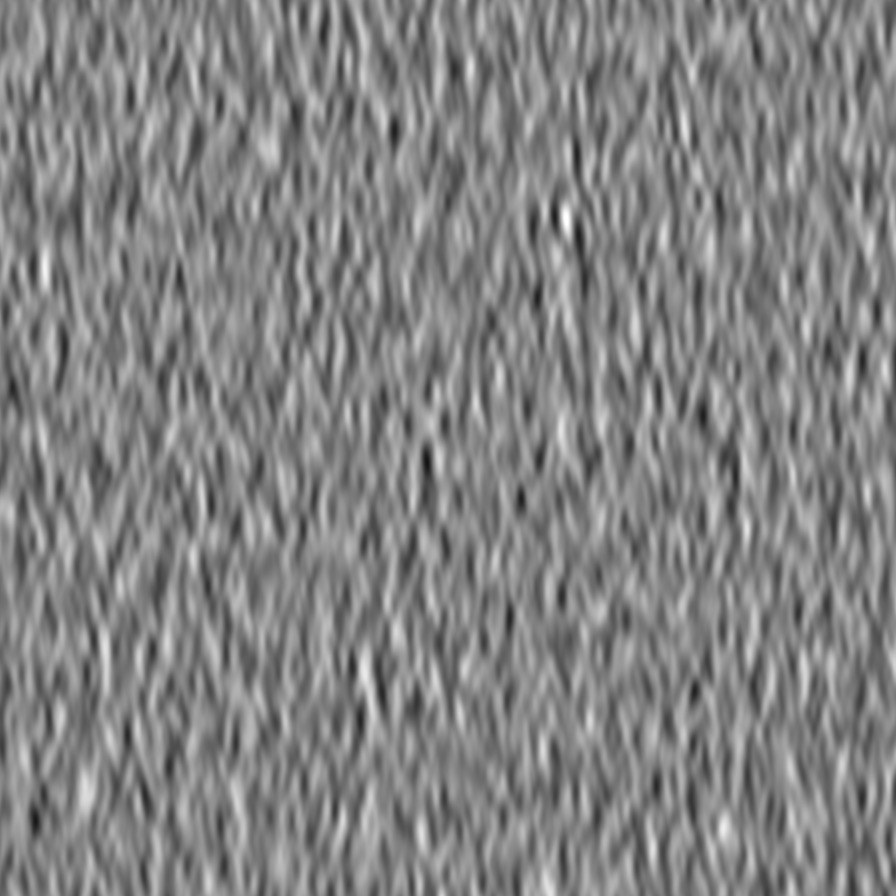
Write a three.js fragment shader that draws this texture.

```glsl
// Fine grey grain of short, mostly upright streaks, like brushed fibre.
// Several layers of stretched gradient noise, each tilted and scaled a little
// differently, are summed into a soft, evenly spread field of light and dark.

varying vec2 vUv;

const int   LAYERS      = 8;
const vec2  GRAIN       = vec2(66.0, 19.0); // noise cells across and up
const float MAX_TILT    = 0.25;             // widest lean from upright, radians
const float FINENESS_LO = 0.80;             // grain scale of the coarsest layer
const float FINENESS_HI = 1.35;             // grain scale of the finest layer
const float CROSS_SLOPE = 0.45;             // strength of change along a streak
const float MEAN_GREY   = 0.512;
const float CONTRAST    = 0.80;

// Two pseudo-random values from -1 to 1 for a lattice point.
vec2 hashSigned(vec2 cell) {
  vec3 p = fract(cell.xyx * vec3(0.1031, 0.1030, 0.0973));
  p += dot(p, p.yzx + 33.33);
  return 2.0 * fract((p.xx + p.yz) * p.zy) - 1.0;
}

// Height at an offset from a lattice point; slopes mostly run across streaks.
float cornerSlope(vec2 cell, vec2 offset) {
  vec2 slope = hashSigned(cell) * vec2(1.0, CROSS_SLOPE);
  return dot(slope, offset);
}

float gradientNoise(vec2 p) {
  vec2 cell = floor(p);
  vec2 f = fract(p);
  vec2 blend = f * f * f * (f * (f * 6.0 - 15.0) + 10.0);
  vec2 right = vec2(1.0, 0.0);
  vec2 up = vec2(0.0, 1.0);
  float low = mix(cornerSlope(cell, f),
                  cornerSlope(cell + right, f - right), blend.x);
  float high = mix(cornerSlope(cell + up, f - up),
                   cornerSlope(cell + 1.0, f - 1.0), blend.x);
  return mix(low, high, blend.y);
}

vec2 rotate(vec2 p, float angle) {
  float c = cos(angle);
  float s = sin(angle);
  return vec2(c * p.x - s * p.y, s * p.x + c * p.y);
}

// Sum of tilted layers, scaled so the spread does not depend on their number.
float streakField(vec2 p) {
  float sum = 0.0;
  for (int i = 0; i < LAYERS; i++) {
    float layer = float(i);
    float lean = layer / float(LAYERS - 1) * 2.0 - 1.0;
    // Golden-ratio steps keep the scale independent of the lean.
    float fineness = mix(FINENESS_LO, FINENESS_HI, fract(layer * 0.618 + 0.3));
    vec2 shift = vec2(97.3, 61.7) * (layer + 1.0);
    sum += gradientNoise(rotate(p, lean * MAX_TILT) * GRAIN * fineness + shift);
  }
  return sum / sqrt(float(LAYERS));
}

void main() {
  float grey = MEAN_GREY + CONTRAST * streakField(vUv - 0.5);
  gl_FragColor = vec4(vec3(clamp(grey, 0.0, 1.0)), 1.0);
}
```
